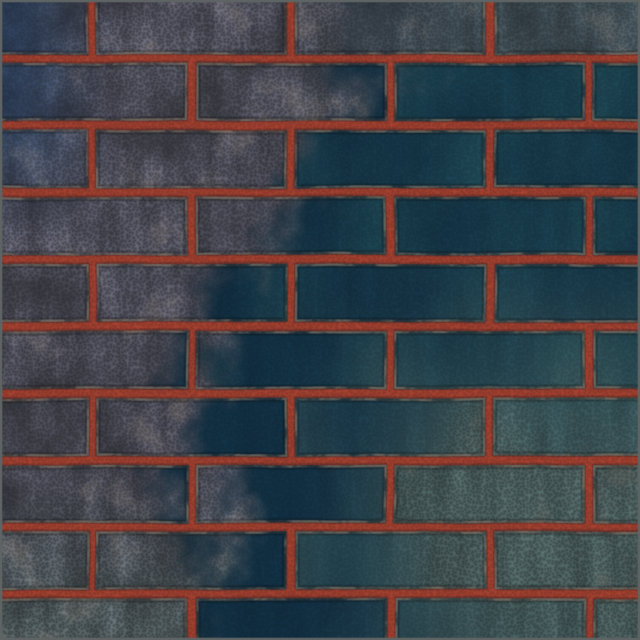
This texture is drawn by a Shadertoy shader. Its source:

```glsl
// Running-bond wall of flashed slate and teal bricks with red mortar joints.
#define PITCH vec2(0.3105, 0.1046)   // brick plus joint
#define ORIGIN vec2(0.1445, 0.0716)  // joint crossing of the first even course
#define JOINT vec2(0.0125, 0.0140)   // joint widths
#define CORNER 0.002                 // brick corner radius
#define RIM 0.0026                   // width of the pale worn edge
#define WOBBLE 0.0010                // unevenness of the joints
#define GRAIN 190.0                  // pits across the canvas
#define FRAME 0.0035                 // grey border width

const vec3 SLATE = vec3(0.275, 0.275, 0.318);
const vec3 NAVY  = vec3(0.065, 0.178, 0.250);
const vec3 TEAL  = vec3(0.125, 0.285, 0.325);
const vec3 OLIVE = vec3(0.290, 0.350, 0.345);
const vec3 BLUE  = vec3(0.140, 0.220, 0.330);
const vec3 PALE  = vec3(0.500, 0.450, 0.400);
const vec3 MORTAR = vec3(0.590, 0.235, 0.175);
const vec3 MORTAR_DARK = vec3(0.390, 0.175, 0.155);

vec2 hash2(vec2 p) {
    return fract(sin(vec2(dot(p, vec2(127.1, 311.7)), dot(p, vec2(269.5, 183.3)))) * 43758.5);
}

// Layered sines, roughly -1 to 1
float clouds(vec2 p) {
    float sum = 0.0, amp = 0.5;
    for (int i = 0; i < 5; i++) {
        p = mat2(0.8, 0.6, -0.6, 0.8) * p * 1.75 + 1.3;
        sum += amp * sin(p.x + 1.6 * sin(p.y));
        amp *= 0.65;
    }
    return sum;
}

// Cellular noise: distance to the nearest scattered point
float cellular(vec2 p) {
    vec2 cell = floor(p), f = p - cell;
    float nearest = 2.0;
    for (int y = -1; y <= 1; y++)
        for (int x = -1; x <= 1; x++) {
            vec2 o = vec2(x, y);
            nearest = min(nearest, length(o + hash2(cell + o) - f));
        }
    return nearest;
}

float boxDistance(vec2 p, vec2 halfSize) {
    vec2 q = abs(p) - halfSize + CORNER;
    return length(max(q, 0.0)) + min(max(q.x, q.y), 0.0) - CORNER;
}

// Firing colour: slate at left and top, navy in the middle, teal to olive at lower right
vec3 glaze(vec2 uv, vec2 local, vec2 rnd, float cloud) {
    float edge = mix(0.32, 0.57, smoothstep(0.5, 0.88, uv.y)) + 0.12 * (rnd.x - 0.5) + 0.05 * cloud;
    float slate = 1.0 - smoothstep(edge - 0.06, edge + 0.06, uv.x);
    slate = max(slate, 0.8 * smoothstep(0.900, 0.915, uv.y));
    float low = smoothstep(0.62, 0.2, uv.y);
    float right = smoothstep(0.45, 0.85, uv.x);
    float teal = right * (0.25 + 0.75 * low) + 0.35 * (rnd.y - 0.4) + 0.15 * cloud;
    float flash = smoothstep(0.15, 0.5, abs(local.x)) * step(0.45, rnd.y);

    vec3 col = mix(NAVY, TEAL, clamp(teal + 0.35 * flash, 0.0, 1.0));
    col = mix(col, OLIVE, clamp(low * right * (0.4 + rnd.x) + 0.35 * low * flash, 0.0, 0.9));
    vec3 grey = mix(SLATE, OLIVE * 0.9, 0.7 * smoothstep(0.3, 0.0, uv.y));
    grey = mix(grey, OLIVE * 0.8, 0.6 * smoothstep(0.3, 0.9, uv.x));
    grey = mix(grey, BLUE, 0.8 * smoothstep(0.2, 0.0, uv.x) * smoothstep(0.6, 0.85, uv.y));
    grey *= 1.0 + 0.22 * cloud + 0.14 * (rnd.x - 0.5);
    return mix(col, grey, slate);
}

void mainImage(out vec4 fragColor, in vec2 fragCoord) {
    vec2 uv = fragCoord / iResolution.xy;
    float px = 1.0 / min(iResolution.x, iResolution.y);

    // Brick layout, odd courses shifted by half a brick
    vec2 bent = uv + WOBBLE * vec2(clouds(uv * 9.0), clouds(uv.yx * 8.0 + 4.0));
    vec2 grid = (bent - ORIGIN) / PITCH;
    float course = floor(grid.y);
    grid.x -= 0.5 * mod(course, 2.0);
    vec2 id = floor(grid);
    vec2 local = fract(grid) - 0.5;
    vec2 rnd = hash2(id + 17.0);
    vec2 jitter = (hash2(id + 5.0) - 0.5) * vec2(0.003, 0.0015);
    float d = boxDistance(local * PITCH + jitter, 0.5 * (PITCH - JOINT));

    // Brick face: mottling, fine pits and faint vertical streaks
    float cloud = clouds(uv * 11.0 + rnd * 20.0);
    float pits = cellular(uv * GRAIN);
    float streak = clouds(vec2(uv.x * 42.0, uv.y * 7.0) + rnd * 30.0);
    vec3 brick = glaze(uv, local, rnd, cloud);
    float rough = smoothstep(0.16, 0.32, brick.r);
    brick *= 1.0 + (0.05 + 0.10 * rough) * streak;
    brick *= 1.0 + (0.16 + 0.30 * rough) * (pits - 0.45);
    brick = mix(brick, PALE, 0.25 * rough * smoothstep(0.45, 1.1, cloud));

    // Dark groove behind a patchy pale rim
    float patchy = smoothstep(-0.7, 0.7, clouds(uv * 34.0 + rnd * 9.0));
    brick *= 1.0 - 0.25 * smoothstep(-0.009, -0.004, d);
    float rim = smoothstep(RIM + px, 0.3 * RIM, abs(d + 0.5 * RIM));
    brick = mix(brick, PALE, rim * (0.15 + 0.55 * patchy));

    // Mortar: bright core, darker beside the bricks and along the lower side
    float below = smoothstep(0.40, 0.48, local.y);
    float core = smoothstep(0.0, 0.0035, d - 0.0015 * below);
    vec3 joint = mix(MORTAR_DARK, MORTAR, clamp(0.3 + 0.7 * core + 0.12 * cloud, 0.0, 1.0));
    joint *= 0.92 + 0.2 * pits;

    vec3 col = mix(brick, joint, smoothstep(-px, px, d));
    vec2 side = min(uv, 1.0 - uv);
    col = mix(vec3(0.37, 0.39, 0.39), col, smoothstep(FRAME - px, FRAME + px, min(side.x, side.y)));
    fragColor = vec4(clamp(col, 0.0, 1.0), 1.0);
}
```
